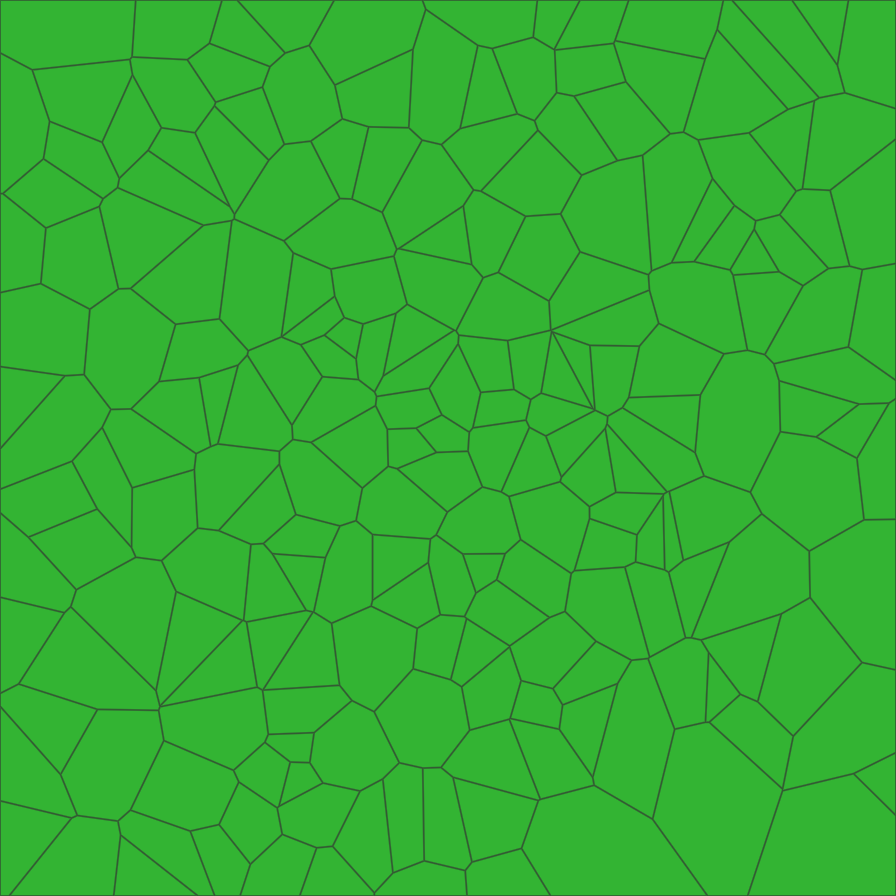
This pattern is drawn by a three.js fragment shader. Its source:

```glsl
varying vec2 vUv;

vec2 hash2(float n) {
  vec3 q = fract(vec3(n) * vec3(0.1031, 0.1030, 0.0973));
  q += dot(q, q.yzx + 33.33);
  return fract((q.xx + q.yz) * q.zy);
}

// Random cell centre, slightly denser towards the middle
vec2 site(int i) {
  vec2 u = hash2(float(i) + 17.0) - 0.5;
  return 0.5 + u * (0.85 + 0.6 * u * u);
}

void main() {
  // Nearest site
  vec2 nearest = vec2(0.0);
  float best = 10.0;
  for (int i = 0; i < 200; i++) {
    vec2 s = site(i);
    vec2 r = s - vUv;
    float d = dot(r, r);
    if (d < best) {
      best = d;
      nearest = s;
    }
  }

  // Distance to the frame, then to the closest bisector
  vec2 border = min(vUv, 1.0 - vUv);
  float edge = min(border.x, border.y);
  for (int i = 0; i < 200; i++) {
    vec2 s = site(i);
    vec2 across = s - nearest;
    float gap = length(across);
    if (gap > 0.00001) {
      edge = min(edge, dot(0.5 * (nearest + s) - vUv, across / gap));
    }
  }

  // Thin soft line over a flat fill
  float line = 0.7 * clamp((0.00166 - edge) / 0.00137, 0.0, 1.0);
  vec3 green = vec3(0.2, 0.706, 0.2);
  vec3 charcoal = vec3(0.2);
  gl_FragColor = vec4(mix(green, charcoal, line), 1.0);
}
```
